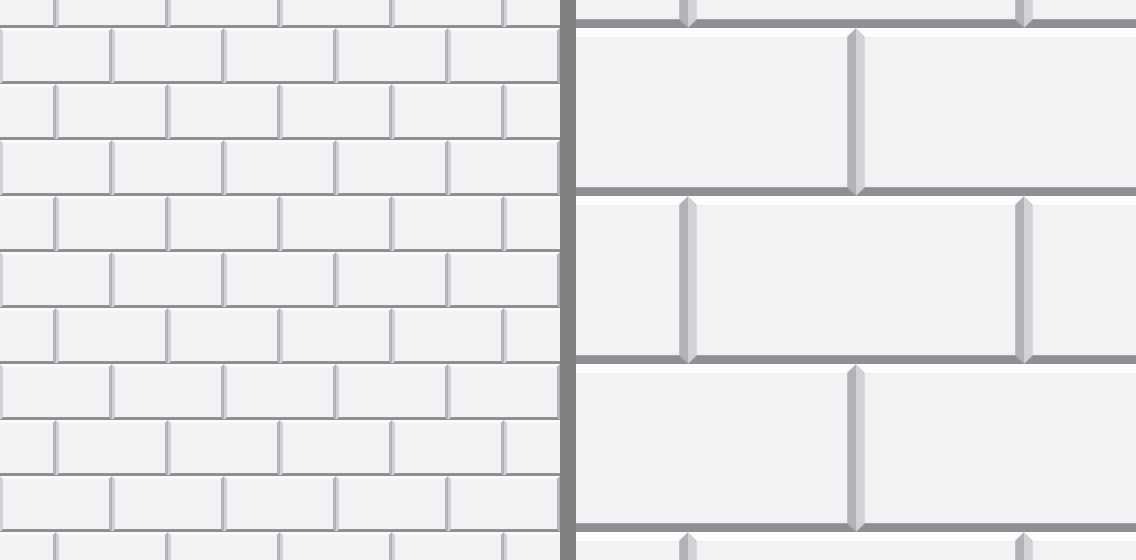
Left, the full canvas; right, a detail of the centre.
Give the GLSL for this pattern, as a Shadertoy shader.

```glsl
// White bevelled wall tiles in running bond, five across and ten courses high.

// Antialiased step at zero, one pixel wide.
float softStep(float d, float pixel) {
    return smoothstep(-0.5 * pixel, 0.5 * pixel, d);
}

void mainImage(out vec4 fragColor, in vec2 fragCoord) {
    // One unit is a course height; each tile is two units wide.
    vec2 p = 10.0 * fragCoord / iResolution.xy;
    float pixel = 10.0 / min(iResolution.x, iResolution.y);

    // Signed offsets from the nearest upright joint and course line.
    float course = floor(p.y + 0.5);
    vec2 offset = vec2(2.0 * fract(0.5 * (p.x - course)) - 1.0,
                       fract(p.y) - 0.5);
    vec2 gap = abs(offset);

    // Bevel shades: light falls from above and slightly from the left.
    vec3 sideBevel = mix(vec3(0.70, 0.70, 0.72), vec3(0.82, 0.82, 0.84),
                         softStep(offset.x, pixel));
    vec3 endBevel = mix(vec3(0.995), vec3(0.56, 0.56, 0.575),
                        softStep(offset.y, pixel));

    // Mitred corners, where the side and end bevels meet at 45 degrees.
    vec3 bevel = mix(sideBevel, endBevel, softStep(gap.x - gap.y, 1.4 * pixel));

    // Flat tile face inside the bevel.
    float face = softStep(min(gap.x, gap.y) - 0.052, pixel);
    fragColor = vec4(mix(bevel, vec3(0.95, 0.95, 0.96), face), 1.0);
}
```
